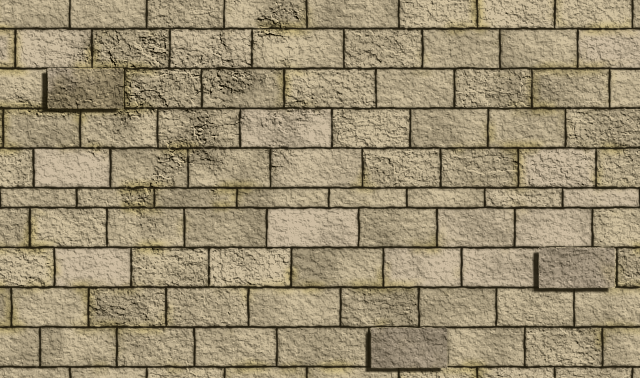
Give the GLSL for this texture, as a WebGL 2 fragment shader.

```glsl
#version 300 es
precision highp float;
// Weathered sandstone wall: ten staggered courses, one thin, with three proud blocks.
uniform vec2 u_resolution;
out vec4 fragColor;

const vec2 WALL = vec2(8.0, 4.72);   // eight blocks across
const float COURSE = WALL.y / 9.5;   // nine full courses and one half course
const float JOINTS[9] = float[](0.0, 0.96, 1.93, 2.96, 4.11, 5.09, 6.06, 7.03, 8.0);
const float STARTS[10] = float[](0.875, 0.19, 0.59, 0.04, 0.42, 0.0, 0.375, 0.68, 0.145, 0.5);
const vec2 PROUD[3] = vec2[](vec2(1.07, 3.615), vec2(7.21, 1.375), vec2(5.115, 0.375));

vec2 hash2(vec2 p) {
    vec3 q = fract(p.xyx * vec3(0.1031, 0.1030, 0.0973));
    q += dot(q, q.yzx + 33.33);
    return fract((q.xx + q.yz) * q.zy);
}

float noise(vec2 p) {
    vec2 i = floor(p), f = fract(p);
    f = f * f * (3.0 - 2.0 * f);
    return mix(mix(hash2(i).x, hash2(i + vec2(1, 0)).x, f.x),
               mix(hash2(i + vec2(0, 1)).x, hash2(i + vec2(1, 1)).x, f.x), f.y);
}

float fbm(vec2 p) {
    float sum = 0.0, amp = 0.533;
    for (int i = 0; i < 4; i++) {
        sum += amp * noise(p);
        p = p * 2.03 + 7.1;
        amp *= 0.5;
    }
    return sum;
}

// Distance to the nearest scattered cell point
float cellular(vec2 p) {
    vec2 cell = floor(p);
    float nearest = 2.0;
    for (int y = -1; y <= 1; y++)
        for (int x = -1; x <= 1; x++) {
            vec2 c = cell + vec2(x, y);
            nearest = min(nearest, length(c + hash2(c) - p));
        }
    return nearest;
}

float box(vec2 p, vec2 halfSize, float radius) {
    vec2 q = abs(p) - halfSize + radius;
    return length(max(q, 0.0)) + min(max(q.x, q.y), 0.0) - radius;
}

// Stone relief: fine grain, pits and flaked ledges
float relief(vec2 p, float wear) {
    float ledge = smoothstep(0.47, 0.51, fbm(p * vec2(3.2, 4.6)));
    float grain = fbm(p * vec2(15.0, 18.0));
    float pits = cellular(p * 17.0 + 2.0 * grain);
    return mix(0.6, 0.9, wear) * grain + mix(0.2, 0.5, wear) * pits + mix(0.06, 0.4, wear) * ledge;
}

// Distance inside the block's outline; id receives its column and course
float blockEdge(vec2 p, out vec2 id) {
    float t = mod((WALL.y - p.y) / COURSE + 0.28, 9.5);
    float course = t < 5.0 ? floor(t) : t < 5.5 ? 5.0 : floor(t + 0.5);
    float top = course < 6.0 ? course : course - 0.5;
    float tall = course == 5.0 ? 0.5 : 1.0;
    float x = mod(p.x - STARTS[int(course)], WALL.x);
    int column = 0;
    for (int i = 1; i < 8; i++) if (x >= JOINTS[i]) column = i;
    float left = JOINTS[column], right = JOINTS[column + 1];
    id = vec2(column, course);
    vec2 local = vec2(x - 0.5 * (left + right), (t - top - 0.5 * tall) * COURSE);
    return -box(local, 0.5 * vec2(right - left, tall * COURSE), 0.02);
}

void main() {
    vec2 p = gl_FragCoord.xy / u_resolution * WALL;
    float pixel = WALL.x / u_resolution.x;

    // Courses with slightly ragged joints
    vec2 wobble = vec2(noise(p * 9.0), noise(p * 9.0 + 40.0)) - 0.5;
    vec2 id;
    float edge = blockEdge(p + 0.012 * wobble, id);

    // Proud blocks cover the joints and cast shadows down and left
    float proud = 0.0, shadow = 0.0;
    for (int i = 0; i < 3; i++) {
        vec2 q = p - PROUD[i] + 0.006 * wobble;
        float face = smoothstep(pixel, -pixel, box(q, vec2(0.475, 0.25), 0.01));
        if (face > 0.5) id = vec2(20 + i, 3);
        proud = max(proud, face);
        shadow = max(shadow, smoothstep(0.02, -0.02, box(q + vec2(0.075, 0.055), vec2(0.47, 0.245), 0.02)));
    }
    shadow *= 1.0 - proud;
    edge = mix(edge, 0.07, proud);

    // Heavy erosion gathers at the upper left, with weaker flakes elsewhere
    vec2 seed = hash2(id + 3.7);
    float patches = fbm(p * 1.7 + 11.0);
    float decay = 1.25 - length((p - vec2(2.6, 3.65)) / vec2(1.8, 1.3)) + 2.4 * (patches - 0.5);
    float eroded = smoothstep(0.2, 0.7, decay) * smoothstep(0.36, 0.54, fbm(p * vec2(2.3, 2.9) + 31.0));
    float wear = max(eroded, 0.55 * smoothstep(0.35, 0.95, seed.x)) * (1.0 - 0.6 * proud);

    // Light from the upper right across the relief
    vec2 s = p + floor(seed * 40.0);
    float slope = relief(s, wear) - relief(s + vec2(0.011, 0.014), wear);
    float stain = fbm(s * 2.5 + 5.0) - 0.5;
    float tone = 0.93 + 1.55 * slope + 0.17 * (seed.y - 0.5) + 0.42 * stain;
    float crack = smoothstep(0.02, 0.0, abs(fbm(s * vec2(3.2, 4.6)) - 0.48));
    float hollow = smoothstep(0.32, 0.08, cellular(s * 21.0 + 3.0 * stain));
    tone -= wear * 0.25 * crack + mix(0.1, 0.28, wear) * hollow + 0.15 * eroded + 0.16 * proud;
    tone = min(tone, 1.12);

    // Thin dark joints with chipped, soiled borders
    float chip = (noise(p * 26.0) - 0.5) * mix(0.018, 0.045, wear);
    tone *= mix(0.76, 1.0, smoothstep(0.005, 0.05, edge + chip));
    tone *= mix(0.06, 1.0, smoothstep(0.002, 0.022, edge + 0.4 * chip));
    tone *= 1.0 - 0.9 * shadow;

    vec3 color = mix(vec3(0.12, 0.10, 0.05), vec3(0.74, 0.682, 0.56), max(tone, -0.05));
    float moss = smoothstep(0.5, 0.75, patches) * smoothstep(0.14, 0.02, edge);
    color *= mix(vec3(1.0), vec3(0.97, 0.96, 0.83), moss);
    color *= mix(vec3(1.0), vec3(0.98, 0.975, 1.02), max(proud, 0.7 * smoothstep(0.7, 0.9, seed.y)));
    fragColor = vec4(color, 1.0);
}
```
